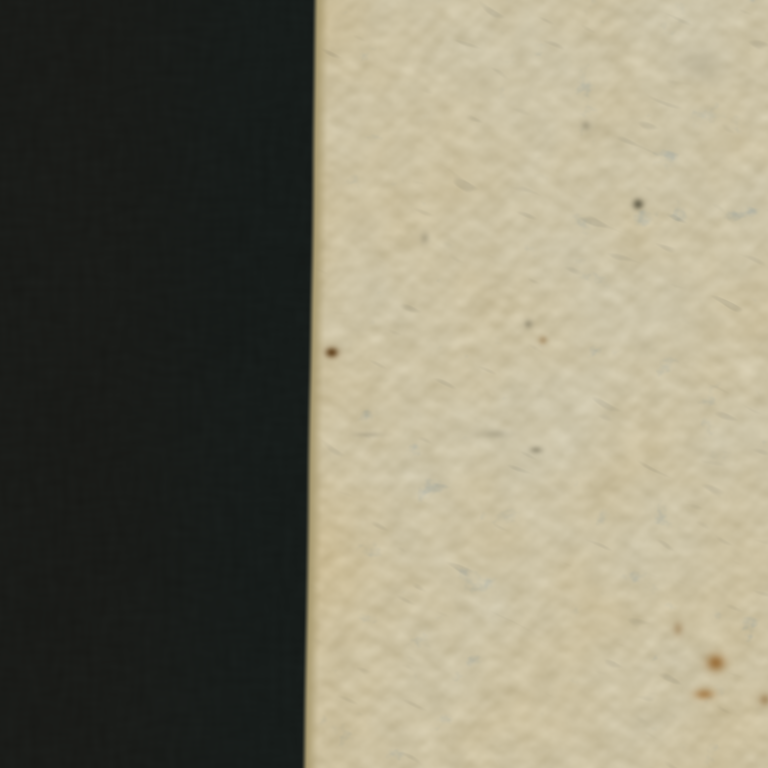
Write a Shadertoy shader that draws this texture.

```glsl
// A pale, fibrous sheet of paper lying beside a near-black cloth ground.
// A slightly leaning soft edge divides them; layered gradient noise makes
// mottling and fibres, and small Gaussian stains mark the sheet.
#define EDGE_BASE 0.3965
#define EDGE_LEAN 0.0145
#define EDGE_SOFT 0.0045
#define MOTTLE 0.050
#define FIBRE 0.040
#define WEAVE 0.010
#define PAPER vec3(0.800, 0.768, 0.662)
#define PAPER_WARM vec3(0.795, 0.735, 0.585)
#define RIM vec3(0.660, 0.605, 0.440)
#define CLOTH vec3(0.102, 0.108, 0.096)
#define RUST vec3(0.50, 0.34, 0.15)
#define SOOT vec3(0.40, 0.38, 0.30)

vec2 hashGradient(vec2 cell) {
    vec3 q = fract(vec3(cell.xyx) * vec3(0.1031, 0.1030, 0.0973));
    q += dot(q, q.yzx + 33.33);
    return fract((q.xx + q.yz) * q.zy) * 2.0 - 1.0;
}

float gradientNoise(vec2 p) {
    vec2 i = floor(p), f = p - i;
    vec2 u = f * f * f * (f * (f * 6.0 - 15.0) + 10.0);
    float a = dot(hashGradient(i), f);
    float b = dot(hashGradient(i + vec2(1, 0)), f - vec2(1, 0));
    float c = dot(hashGradient(i + vec2(0, 1)), f - vec2(0, 1));
    float d = dot(hashGradient(i + 1.0), f - 1.0);
    return mix(mix(a, b, u.x), mix(c, d, u.x), u.y);
}

float fbm(vec2 p) {
    float sum = 0.0, gain = 0.55;
    for (int i = 0; i < 4; i++) {
        sum += gain * gradientNoise(p);
        p = mat2(1.6, 1.2, -1.2, 1.6) * p + 7.3;
        gain *= 0.55;
    }
    return sum;
}

// Short strands in several directions.
float fibres(vec2 uv) {
    float sum = 0.0;
    for (int i = 0; i < 3; i++) {
        float angle = 0.75 - 0.65 * float(i);
        vec2 along = vec2(cos(angle), sin(angle));
        vec2 p = vec2(dot(uv, along), dot(uv, vec2(-along.y, along.x)));
        sum += gradientNoise(p * vec2(24.0, 72.0) + 19.0 * float(i));
    }
    return sum;
}

void stain(inout vec3 colour, vec2 uv, vec2 centre, vec2 radius, vec3 tint, float strength) {
    vec2 d = (uv - centre) / radius;
    colour = mix(colour, tint, strength * exp(-dot(d, d)));
}

vec3 paper(vec2 uv, float inside) {
    float cloud = fbm(uv * 6.0 + 3.0);
    float warmth = 0.22 + 0.55 * exp(-inside * 22.0) + 0.9 * cloud
                 + 0.15 * smoothstep(0.5, 0.0, uv.y);
    vec3 colour = mix(PAPER, PAPER_WARM, clamp(warmth, 0.0, 1.0));
    colour += MOTTLE * fbm(uv * 26.0);
    colour += FIBRE * fibres(uv) * vec3(0.9, 0.95, 1.1);

    // Sparse blue-grey flecks and thin darker threads.
    float fleck = smoothstep(0.18, 0.50, fbm(uv * vec2(19.0, 23.0) + 41.0));
    colour += fleck * vec3(-0.09, -0.055, -0.01);
    float thread = smoothstep(0.30, 0.55, gradientNoise(uv * vec2(28.0, 60.0) + uv.yx * 18.0));
    colour -= thread * vec3(0.055, 0.05, 0.04);

    // Distinct specks.
    stain(colour, uv, vec2(0.831, 0.734), vec2(0.0070), SOOT, 0.85);
    stain(colour, uv, vec2(0.432, 0.541), vec2(0.0085, 0.0070), RUST * 0.75, 0.90);
    stain(colour, uv, vec2(0.932, 0.137), vec2(0.0120, 0.0110), RUST * 1.15, 0.80);
    stain(colour, uv, vec2(0.917, 0.096), vec2(0.0130, 0.0075), RUST * 1.20, 0.62);
    stain(colour, uv, vec2(0.883, 0.181), vec2(0.0070, 0.0090), RUST, 0.32);
    stain(colour, uv, vec2(0.996, 0.089), vec2(0.0080), RUST, 0.40);
    stain(colour, uv, vec2(0.763, 0.836), vec2(0.0065), SOOT, 0.30);
    stain(colour, uv, vec2(0.688, 0.578), vec2(0.0060), SOOT, 0.38);
    stain(colour, uv, vec2(0.707, 0.557), vec2(0.0060), RUST, 0.32);
    stain(colour, uv, vec2(0.698, 0.414), vec2(0.0080, 0.0050), SOOT, 0.40);
    stain(colour, uv, vec2(0.553, 0.690), vec2(0.0060, 0.0080), SOOT, 0.25);

    // Faint broad marks.
    stain(colour, uv, vec2(0.645, 0.435), vec2(0.0200, 0.0060), SOOT, 0.22);
    stain(colour, uv, vec2(0.480, 0.434), vec2(0.0180, 0.0040), SOOT, 0.22);
    stain(colour, uv, vec2(0.910, 0.915), vec2(0.0280, 0.0220), SOOT, 0.14);
    return colour;
}

vec3 cloth(vec2 uv) {
    float grain = gradientNoise(uv * vec2(100.0, 28.0))
                + gradientNoise(uv * vec2(34.0, 110.0) + 9.0);
    float cloud = fbm(uv * 5.0 + 13.0);
    return CLOTH + WEAVE * (grain + cloud) * vec3(0.8, 1.0, 1.0)
         + vec3(-0.012, 0.002, 0.006) * smoothstep(0.1, 0.38, uv.x);
}

void mainImage(out vec4 fragColor, in vec2 fragCoord) {
    vec2 uv = fragCoord / iResolution.xy;
    float edge = EDGE_BASE + EDGE_LEAN * uv.y + 0.0015 * gradientNoise(vec2(uv.y * 7.0, 2.5));
    float inside = uv.x - edge;

    // The sheet darkens into an ochre rim before meeting the cloth.
    vec3 sheet = mix(RIM, paper(uv, max(inside, 0.0)), smoothstep(0.0, 0.020, inside));
    float cover = smoothstep(-EDGE_SOFT, EDGE_SOFT, inside);
    fragColor = vec4(mix(cloth(uv), sheet, cover), 1.0);
}
```
